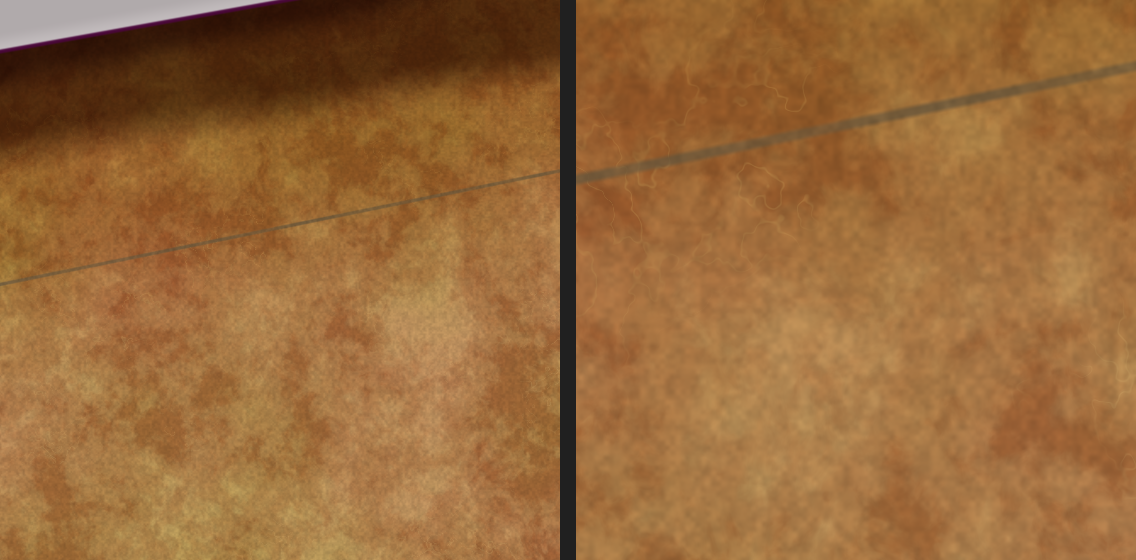
Left: the whole. Right: its middle third, enlarged.
A three.js fragment shader for this texture:

```glsl
// Mottled tan floor crossed by a slanted seam, shaded below a pale panel.
// Layered value noise makes the patches, flecks, veins and grain;
// signed heights above slanted lines place the seam, shadow and panel.
varying vec2 vUv;

const vec3 RUST = vec3(0.60, 0.385, 0.205);
const vec3 TAN = vec3(0.665, 0.482, 0.282);
const vec3 STRAW = vec3(0.735, 0.59, 0.365);
const vec3 SEAM_GREY = vec3(0.45, 0.39, 0.31);
const vec3 PANEL_GREY = vec3(0.69, 0.665, 0.67);
const vec3 FRINGE_PURPLE = vec3(0.30, 0.02, 0.25);
const vec3 FAR_TINT = vec3(0.89, 0.81, 0.60);
const vec3 SHADOW_TINT = vec3(0.54, 0.45, 0.32);
const vec3 DEEP_TINT = vec3(0.60, 0.46, 0.45);

float hash(vec2 p) {
  return fract(sin(dot(p, vec2(127.1, 311.7))) * 43758.5453);
}

float valueNoise(vec2 p) {
  vec2 cell = floor(p);
  vec2 f = fract(p);
  f = f * f * (3.0 - 2.0 * f);
  float low = mix(hash(cell), hash(cell + vec2(1.0, 0.0)), f.x);
  float high = mix(hash(cell + vec2(0.0, 1.0)), hash(cell + vec2(1.0)), f.x);
  return mix(low, high, f.y);
}

// Sum of rotated octaves, centred on zero
float fbm(vec2 p) {
  float sum = 0.0;
  float gain = 0.5;
  for (int i = 0; i < 5; i++) {
    sum += gain * (valueNoise(p) - 0.5);
    p = mat2(1.6, 1.2, -1.2, 1.6) * p + 17.3;
    gain *= 0.55;
  }
  return sum;
}

// Thin bright curves where the noise crosses its middle value
float veins(vec2 p, float width) {
  float ridge = abs(valueNoise(p) - 0.5);
  return 1.0 - smoothstep(0.0, width, ridge);
}

float heightAbove(vec2 p, float intercept, float slope) {
  return p.y - intercept - slope * p.x;
}

vec3 floorColor(vec2 p) {
  vec2 warp = vec2(fbm(p * 14.0 + 3.1), fbm(p * 14.0 + 41.7));
  vec2 q = p + 0.035 * warp;
  float patches = fbm(q * 6.0 + 8.4);
  float blotches = fbm(q * vec2(19.0, 22.0) + 25.0);
  float flecks = fbm(q * vec2(62.0, 55.0) + 52.0);
  float tone = 1.25 * patches + 0.65 * blotches + 0.55 * flecks;

  vec3 color = mix(TAN, RUST, smoothstep(0.02, -0.34, tone));
  color = mix(color, STRAW, 0.85 * smoothstep(0.0, 0.42, tone));

  // Broad drift between reddish and yellowish areas
  float hue = fbm(p * 4.0 + 71.0);
  color *= 1.0 + hue * vec3(-0.06, 0.13, -0.12);

  float veinArea = smoothstep(-0.05, 0.25, fbm(p * 9.0 + 90.0));
  float vein = veins(q * 38.0 + 6.0 * warp, 0.07) * veinArea;
  return mix(color, STRAW * 1.04, 0.30 * vein);
}

float grain(vec2 p) {
  float coarse = valueNoise(p * vec2(190.0, 150.0)) - 0.5;
  float fine = valueNoise(p * 330.0 + 9.0) - 0.5;
  return 0.6 * coarse + 0.4 * fine;
}

vec3 addSeam(vec3 color, vec2 p) {
  float offset = abs(heightAbove(p, 0.492, 0.203));
  float line = 1.0 - smoothstep(0.0012, 0.0048, offset);
  float wear = 0.72 + 0.5 * fbm(p * 24.0 + 33.0);
  return mix(color, SEAM_GREY, line * wear);
}

vec3 addShadow(vec3 color, vec2 p) {
  float ripple = 0.025 * fbm(p * 8.0 + 12.0);
  float edge = heightAbove(p, 0.725, 0.165) + ripple;
  float deepEdge = heightAbove(p, 0.845, 0.205) + ripple;
  color *= mix(vec3(1.0), FAR_TINT, smoothstep(-0.48, -0.02, edge));
  color *= mix(vec3(1.0), SHADOW_TINT, smoothstep(-0.05, 0.04, edge));
  return color * mix(vec3(1.0), DEEP_TINT, smoothstep(-0.035, 0.035, deepEdge));
}

vec3 addPanel(vec3 color, vec2 p) {
  float h = heightAbove(p, 0.909, 0.179);
  float fringe = 1.0 - smoothstep(0.001, 0.006, abs(h + 0.001));
  float rim = 1.0 - smoothstep(0.0, 0.035, h);
  vec3 panel = PANEL_GREY + 0.07 * rim;
  color = mix(color, panel, smoothstep(-0.002, 0.003, h));
  return mix(color, FRINGE_PURPLE, 0.85 * fringe);
}

void main() {
  vec3 color = floorColor(vUv);
  color = addSeam(color, vUv);
  color = addShadow(color, vUv);
  color *= 1.0 + 0.20 * grain(vUv);
  color = addPanel(color, vUv);
  gl_FragColor = vec4(color, 1.0);
}
```
